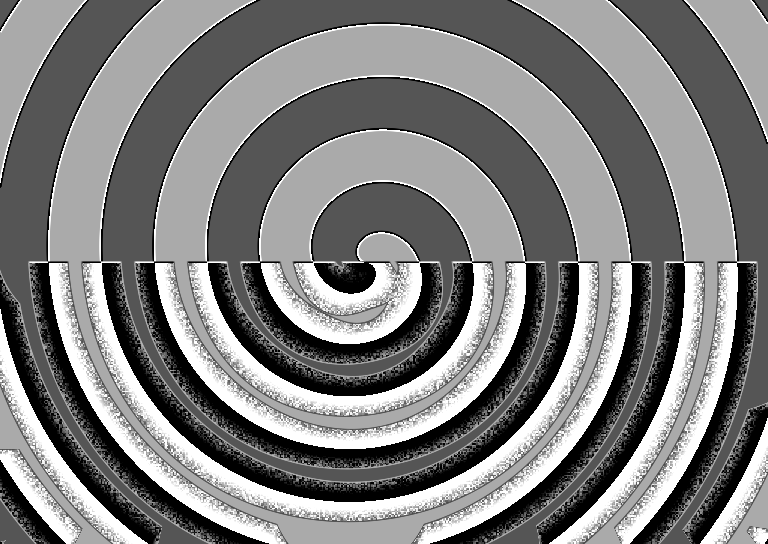
This background is drawn by a Shadertoy shader. Its source:

```glsl
// Two-arm Archimedean spiral in greys, split by a horizontal line: flat bands
// with crisp rims above; below, embossed bands with grainy shading and contours.
// Band parity and rim distance come from one phase: radius plus angle.

const float PI = 3.14159265;
const float BAND = 0.0974;       // radial width of one band, in canvas heights
const float RIM = 0.0031;        // width of the thin rims
const float GRAIN_ROWS = 362.0;  // grain cells per canvas height
const float FLAT_TONE = 0.167;   // offset of flat bands from mid grey

float hash(vec2 cell) {
    vec3 q = fract(vec3(cell.xyx) * 0.1031);
    q += dot(q, q.yzx + 33.33);
    return fract((q.x + q.y) * q.z);
}

// Soft stroke of full width w around zero
float stroke(float dist, float w, float px) {
    return 1.0 - smoothstep(0.5 * w - 0.5 * px, 0.5 * w + 0.5 * px, abs(dist));
}

// Distance outside the canvas, zero within it
float outside(vec2 p, float aspect) {
    return max(0.0, max(-p.y, max(-p.x, p.x - aspect)));
}

// Returns band sign (light = 1, dark = -1) and rim distance in bands.
// Outer rims beyond the canvas are pushed away, leaving open flat areas.
vec2 spiral(vec2 p, vec2 centre, float aspect) {
    vec2 v = p - centre;
    float r = max(length(v) / BAND, 0.001);
    float angle = mod(atan(v.y, v.x), 2.0 * PI);
    float phase = r + angle / PI;
    float inner = fract(phase);
    float outer = 1.0 - inner;
    vec2 outerPoint = p + v / (r * BAND) * outer * BAND;
    outer += 40.0 * outside(outerPoint, aspect);
    float slope = sqrt(1.0 + 1.0 / (PI * PI * r * r));
    float side = 1.0 - 2.0 * mod(floor(phase), 2.0);
    return vec2(side, min(inner, outer) / slope);
}

// Rim distance where the flat middle strip begins; it narrows on diagonals
float stripStart(vec2 v) {
    float r = max(length(v) / BAND, 0.3);
    float diagonal = sin(2.0 * atan(v.y, v.x));
    return 0.37 + diagonal * diagonal * (0.03 + 0.09 / r);
}

float flatBand(float side, float d, float px) {
    float rim = 1.0 - smoothstep(RIM - 0.5 * px, RIM + 0.5 * px, d * BAND);
    return 0.5 + side * mix(FLAT_TONE, 0.5, rim);
}

float embossedBand(float side, float d, float start, float grain, float px) {
    float glow = 1.0 - smoothstep(0.10, start, d);
    float inStrip = smoothstep(-0.5 * px, 0.5 * px, (d - start) * BAND);
    float noise = (grain - 0.5) * 0.72 * (1.0 - glow * glow);
    float shaded = 0.5 + side * (FLAT_TONE + 0.42 * glow) + noise;
    float tone = mix(shaded, 0.5 + side * FLAT_TONE, inStrip);
    float contour = stroke((d - start) * BAND, 0.0024, px);
    return mix(clamp(tone, 0.0, 1.0), 0.5 - side * 0.25, 0.8 * contour);
}

void mainImage(out vec4 fragColor, in vec2 fragCoord) {
    float px = 1.0 / iResolution.y;
    float aspect = iResolution.x * px;
    vec2 p = fragCoord * px;
    vec2 centre = vec2(0.5 * aspect - 0.0323, 0.5166);

    vec2 band = spiral(p, centre, aspect);
    float start = stripStart(p - centre);
    float grain = hash(floor(p * GRAIN_ROWS));

    // Upper and lower treatments
    float upper = flatBand(band.x, band.y, px);
    float lower = embossedBand(band.x, band.y, start, grain, px);
    float above = smoothstep(-0.5 * px, 0.5 * px, p.y - centre.y);
    float tone = mix(lower, upper, above);

    // Dashed seam in the opposing tone, open at each band's middle
    float dash = 1.0 - smoothstep(start - 0.03, start + 0.03, band.y);
    float seam = stroke(p.y - centre.y - 0.0014, 0.0028, px) * dash;
    tone = mix(tone, 0.5 - 0.5 * band.x, seam);

    fragColor = vec4(vec3(tone), 1.0);
}
```
